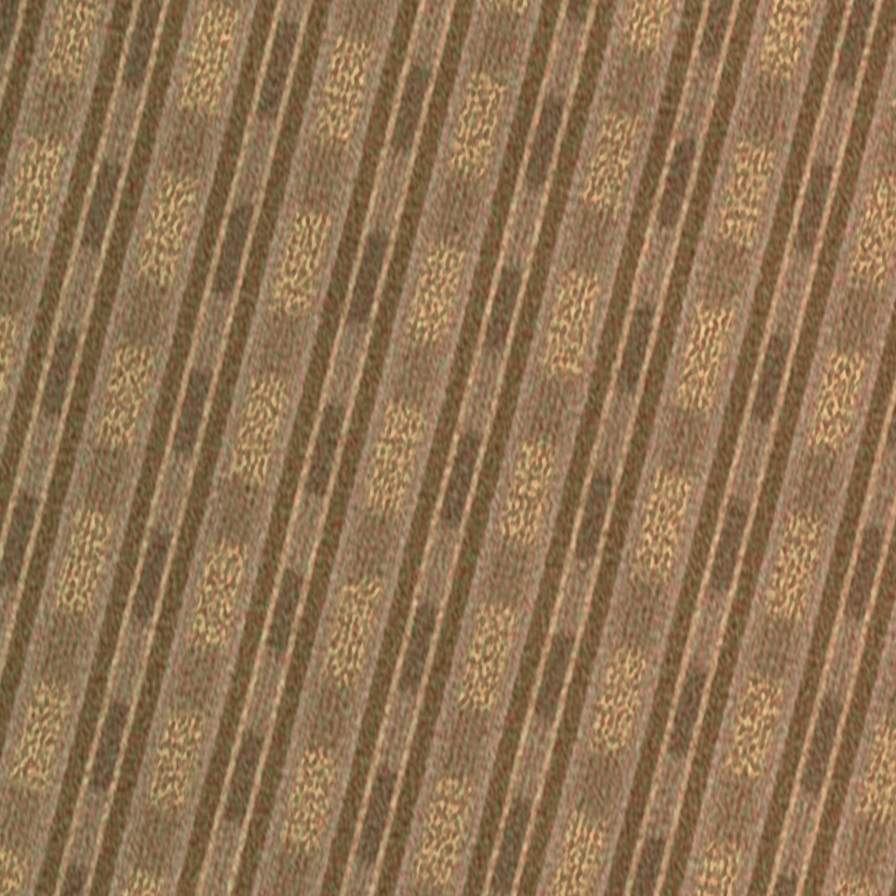
Give the GLSL for this texture, as a Shadertoy shader.

```glsl
// Slanted striped cloth: corded ribs with alternating dark and gold woven blocks.

vec2 hashGradient(vec2 cell) {
    vec3 h = fract(vec3(cell.xyx) * vec3(0.1031, 0.1030, 0.0973));
    h += dot(h, h.yzx + 33.33);
    return 2.0 * fract((h.xx + h.yz) * h.zy) - 1.0;
}

float gradientNoise(vec2 p) {
    vec2 i = floor(p), f = fract(p);
    vec2 s = f * f * f * (f * (f * 6.0 - 15.0) + 10.0);
    vec2 e = vec2(0.0, 1.0);
    float low = mix(dot(hashGradient(i), f),
                    dot(hashGradient(i + e.yx), f - e.yx), s.x);
    float high = mix(dot(hashGradient(i + e.xy), f - e.xy),
                     dot(hashGradient(i + e.yy), f - e.yy), s.x);
    return mix(low, high, s.y);
}

// Soft-edged bar around a centre
float bar(float x, float centre, float halfWidth, float blur) {
    return 1.0 - smoothstep(halfWidth - blur, halfWidth + blur, abs(x - centre));
}

void mainImage(out vec4 fragColor, in vec2 fragCoord) {
    vec2 canvas = fragCoord / iResolution.xy;

    // Cloth axes: x across the ribs, y along them
    vec2 q = canvas - vec2(0.514, 0.466);
    vec2 cloth = vec2(dot(q, vec2(0.970, -0.242)), dot(q, vec2(0.242, 0.970)));
    cloth.x += 0.002 * gradientNoise(cloth * vec2(7.0, 5.0));
    cloth.x += 0.0012 * gradientNoise(cloth * vec2(60.0, 45.0));

    // One repeat holds a dark column at 0 and a gold column at 0.5
    vec2 tile = cloth / vec2(0.1543, 0.193);
    float column = floor(tile.x * 2.0 + 0.5);
    float across = abs(tile.x - floor(tile.x + 0.5));
    float along = tile.y + 0.12 * gradientNoise(vec2(column * 0.73, tile.y * 0.6));
    along += 0.05 * gradientNoise(cloth * vec2(150.0, 25.0));
    along = abs(along - floor(along + 0.5));

    // Thread grain at two scales, and a twist along the cords
    float grain = gradientNoise(vec2(cloth.x * 210.0 + cloth.y * 70.0, cloth.y * 125.0));
    float fleck = gradientNoise(cloth * vec2(190.0, 110.0) + 37.0);
    float twist = gradientNoise(vec2(cloth.x * 90.0, cloth.y * 100.0 - cloth.x * 60.0) + 71.0);
    float fine = cos(tile.x * 6.2832 * 18.0);

    // Ground with fine warp lines, darker furrows beside the cords
    vec3 col = vec3(0.555, 0.460, 0.350) + 0.035 * fine;
    col = mix(col, vec3(0.435, 0.345, 0.215), 0.9 * bar(across, 0.192, 0.062, 0.022));

    // Dark blocks between paired cords
    float darkBlock = bar(across, 0.0, 0.085, 0.015) * bar(along, 0.0, 0.26, 0.04);
    col = mix(col, vec3(0.420, 0.340, 0.235), 0.85 * darkBlock);

    // Gold blocks with bright flecks
    float goldColumn = bar(across, 0.5, 0.15, 0.025);
    float goldBlock = goldColumn * bar(along, 0.0, 0.30, 0.06);
    col = mix(col, vec3(0.505, 0.410, 0.285) + 0.03 * fine, 0.6 * goldColumn);
    vec3 goldThread = mix(vec3(0.560, 0.450, 0.320), vec3(0.830, 0.700, 0.480),
                          smoothstep(-0.25, 0.40, fleck + 0.12 * fine));
    col = mix(col, goldThread, 0.85 * goldBlock);

    // Pale twisted cords, then duller flat cords and thin gold-edge lines
    float paleCord = bar(across, 0.100, 0.020, 0.018);
    col = mix(col, vec3(0.735, 0.610, 0.450) + 0.20 * twist, 0.9 * paleCord);
    float flatCord = bar(across, 0.290, 0.022, 0.016);
    col = mix(col, vec3(0.645, 0.545, 0.440) + 0.08 * twist, 0.85 * flatCord);
    float edgeLine = bar(across, 0.365, 0.010, 0.014);
    col = mix(col, vec3(0.660, 0.550, 0.420) + 0.12 * twist, 0.65 * edgeLine);

    // Grain, pink-green thread tint, uneven wear and warmer light to the right
    col += 0.17 * grain + 0.06 * fleck;
    float tint = gradientNoise(cloth * vec2(160.0, 55.0) + 113.0);
    col += tint * vec3(0.07, -0.08, -0.03);
    col *= 1.0 + 0.08 * gradientNoise(cloth * vec2(9.0, 6.0) + 19.0);
    col *= mix(vec3(0.97, 0.98, 0.97), vec3(1.08, 1.03, 1.04), canvas.x);

    fragColor = vec4(clamp(col, 0.0, 1.0), 1.0);
}
```
